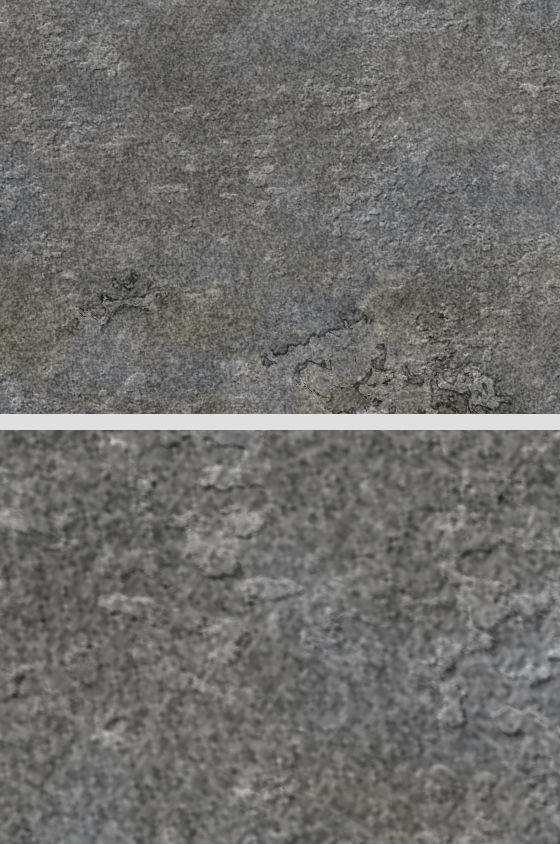
Top, the full canvas; bottom, a detail of the centre.
Write a Shadertoy shader that draws this texture.

```glsl
// Weathered grey concrete: sandy grain over soft cloudy patches,
// side-lit scuffed crust, and ragged cracks with brown stains low down.
// Layers of value noise are summed as brightness, then tinted.

#define BASE_GREY    0.428
#define GRAIN_SCALE  255.0
#define GRAIN_DEPTH  0.33
#define CLOUD_DEPTH  0.11
#define MOTTLE_DEPTH 0.15
#define RELIEF_SCALE 52.0
#define RELIEF_DEPTH 0.15
#define CRACK_WIDTH  0.0034
#define CRACK_DEPTH  0.15
#define STAIN_TINT   vec3(0.004, -0.004, -0.036)
#define COOL_TINT    vec3(-0.006, -0.001, 0.011)
#define LIGHT_DIR    vec2(-0.6, 0.8)

float hash(vec2 cell) {
    return fract(sin(dot(cell, vec2(127.1, 311.7))) * 43758.5453);
}

float noise(vec2 p) {
    vec2 cell = floor(p);
    vec2 f = fract(p);
    f = f * f * (3.0 - 2.0 * f);
    float bottom = mix(hash(cell), hash(cell + vec2(1.0, 0.0)), f.x);
    float top = mix(hash(cell + vec2(0.0, 1.0)), hash(cell + 1.0), f.x);
    return mix(bottom, top, f.y);
}

float fbm(vec2 p) {
    float sum = 0.0;
    float weight = 0.5;
    for (int i = 0; i < 5; i++) {
        sum += weight * noise(p);
        p = mat2(1.6, 1.2, -1.2, 1.6) * p + 7.3;
        weight *= 0.5;
    }
    return sum / 0.96875;
}

// Raised flakes of crust, flat on top with steep sides
float crust(vec2 p) {
    return smoothstep(0.46, 0.64, fbm(p * RELIEF_SCALE * vec2(0.85, 1.1)));
}

// Field whose middle contour is the crack path, wider than tall
float crackField(vec2 p) {
    vec2 warp = vec2(fbm(p * 13.0), fbm(p * 13.0 + 31.0)) - 0.5;
    return fbm(p * vec2(3.4, 7.5) + warp * 1.5 + 4.0) - 0.5;
}

// Approximate signed distance to the crack
float crackDistance(vec2 p) {
    float e = 0.004;
    float f = crackField(p);
    vec2 slope = vec2(crackField(p + vec2(e, 0.0)), crackField(p + vec2(0.0, e))) - f;
    return f / max(length(slope) / e, 1.4);
}

float bell(float x, float width) {
    return exp(-x * x / (width * width));
}

// Sand in two sizes, each turned off the axes to hide the lattice
float sand(vec2 p) {
    vec2 fine = mat2(0.82, 0.57, -0.57, 0.82) * p * GRAIN_SCALE;
    vec2 coarse = mat2(0.45, -0.89, 0.89, 0.45) * p * GRAIN_SCALE * 0.68 + 80.0;
    return 0.6 * noise(fine) + 0.4 * noise(coarse) - 0.5;
}

void mainImage(out vec4 fragColor, in vec2 fragCoord) {
    vec2 p = fragCoord / iResolution.y;
    float low = 1.0 - smoothstep(0.26, 0.48, p.y);

    // Broad clouds, blotches and faint upright streaks
    float cloud = fbm(p * 2.8 + 12.0) - 0.5;
    float mottle = fbm(p * 19.0 + 3.0) - 0.5;
    float streak = noise(p * vec2(110.0, 11.0)) - 0.5;
    float value = BASE_GREY + CLOUD_DEPTH * cloud + MOTTLE_DEPTH * mottle + 0.012 * streak;

    // Worn areas: pale crust lit from the upper left
    float wear = smoothstep(0.42, 0.62, fbm(p * 5.5 + 21.0) + 0.5 * mottle);
    float flake = crust(p);
    float relief = flake - crust(p + normalize(LIGHT_DIR) * 0.0042);
    value += RELIEF_DEPTH * relief * (0.4 + 0.6 * wear);
    value += wear * (0.055 * flake - 0.008);

    // Sparse pale chips
    float chip = smoothstep(0.68, 0.78, fbm(p * 24.0 + 57.0));
    value += 0.09 * chip;

    // Broken cracks with a dark halo, a lit lip and pale plates beside them
    float d = crackDistance(p);
    float broken = low * smoothstep(0.46, 0.57, fbm(p * vec2(4.0, 6.5) + 40.0));
    float rough = 0.4 + 1.2 * noise(p * 55.0);
    value -= CRACK_DEPTH * broken * bell(d, CRACK_WIDTH * rough);
    value -= 0.050 * broken * bell(d - 0.008, 0.012) * rough;
    value += 0.075 * broken * bell(d + 0.007, 0.004) * rough;
    value += 0.035 * broken * (1.0 - smoothstep(-0.020, 0.0, d)) * smoothstep(-0.07, -0.02, d);

    value += GRAIN_DEPTH * sand(p);

    // Brown stains low down, cool and warm greys elsewhere
    float stain = smoothstep(0.40, 0.64, fbm(p * vec2(4.0, 8.0) + 9.0) + 0.4 * mottle);
    stain *= 0.25 + 0.75 * low;
    float cool = smoothstep(0.40, 0.64, fbm(p * 4.0 + 65.0) + 0.4 * mottle) * (1.0 - stain);
    value -= 0.018 * stain;
    vec3 color = value * vec3(1.005, 1.0, 0.988);
    color += STAIN_TINT * stain * (1.0 - 0.6 * wear) + COOL_TINT * cool;

    fragColor = vec4(clamp(color, 0.0, 1.0), 1.0);
}
```
